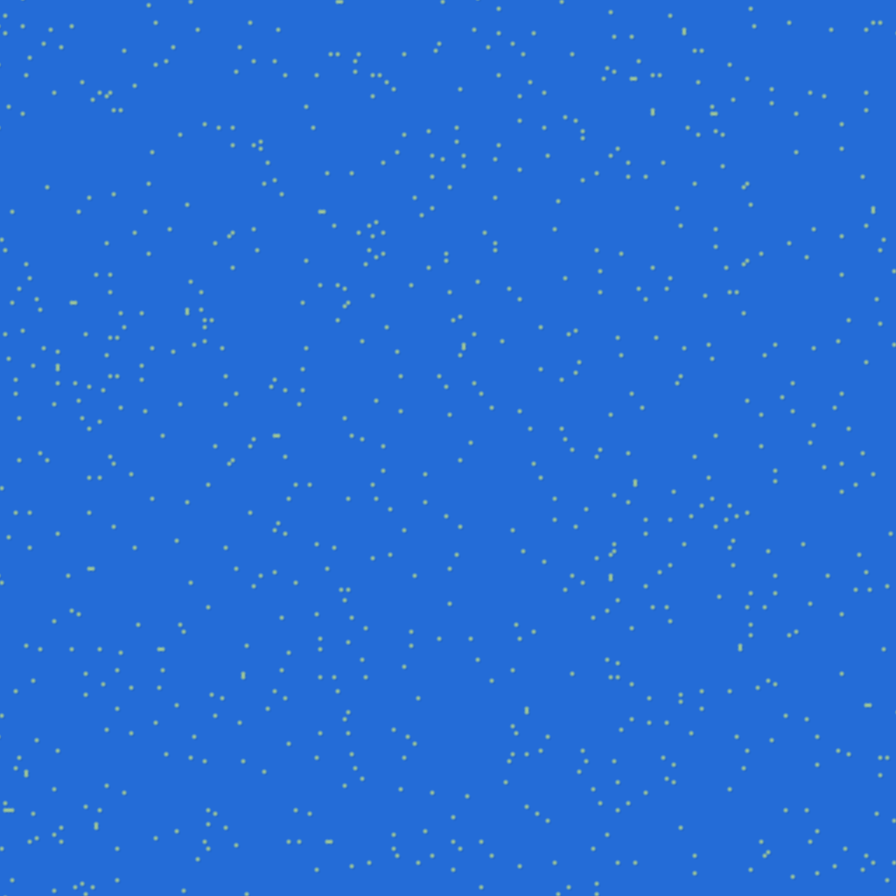
Give the GLSL for this texture, as a Shadertoy shader.

```glsl
const float CELLS = 256.0;
const float DENSITY = 0.0102;
const vec3 BLUE = vec3(0.14, 0.424, 0.845);
const vec3 SHADE = vec3(0.10, 0.33, 0.66);
const vec3 SPECK = vec3(0.61, 0.77, 0.60);

float hash(vec2 p) {
    return fract(sin(dot(p, vec2(12.9898, 78.233))) * 43758.5453);
}

// Hashing twice breaks up the diagonal rows of a single sine hash
float scatter(vec2 id) {
    vec2 seed = vec2(hash(id + 3.7), hash(id.yx + 41.3));
    return hash(seed * 7.0 + 0.5);
}

// Soft round bump: one at the centre, zero at the radius
float bump(vec2 offset, float radius) {
    return 1.0 - smoothstep(0.0, radius, length(offset));
}

// x: speck coverage, y: shadow coverage, summed over nearby cells
vec2 speckLayers(vec2 p, float density, vec2 shadowShift) {
    vec2 cell = floor(p);
    vec2 layers = vec2(0.0);
    for (int y = -1; y <= 1; y++) {
        for (int x = -1; x <= 1; x++) {
            vec2 id = cell + vec2(x, y);
            float present = step(scatter(id), density);
            vec2 offset = p - id - 0.5;
            layers += present * vec2(bump(offset, 1.08), bump(offset - shadowShift, 1.05));
        }
    }
    return min(layers, 1.0);
}

void mainImage(out vec4 fragColor, in vec2 fragCoord) {
    vec2 uv = fragCoord / iResolution.xy;
    vec2 layers = speckLayers(uv * CELLS, DENSITY, vec2(0.4, -0.4));

    // Faint shadow below right, then the pale speck
    vec3 color = mix(BLUE, SHADE, 0.4 * layers.y);
    color = mix(color, SPECK, layers.x);
    fragColor = vec4(color, 1.0);
}
```
